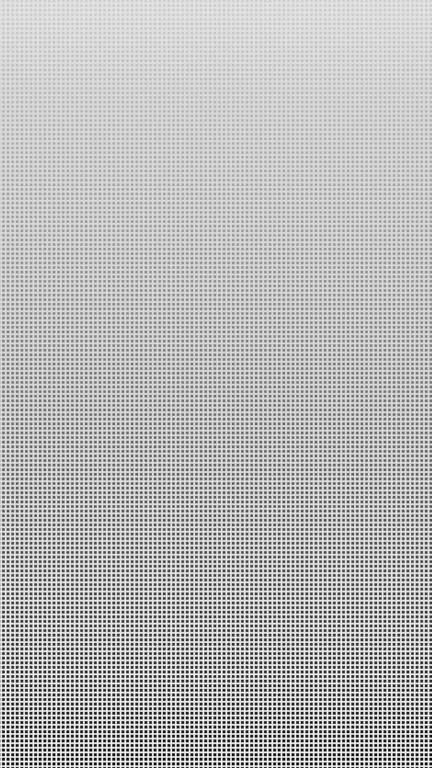
Write a Shadertoy shader that draws this pattern.

```glsl
// A fine halftone screen of small square dots on pale grey paper.
// Dots repeat with fract; each row takes its ink shade and size from
// its height, fading from near black at the foot to paper at the top.

#define COLUMNS 94.0
#define DOT_PHASE vec2(0.75, 0.90)
#define DOT_HALF_TOP 0.27
#define DOT_HALF_FOOT 0.31
#define EDGE_SOFTNESS 1.25
#define INK_FOOT 0.03
#define INK_TOP 0.80

// Paper: bright foot, slightly dull middle, light top
float paperShade(float height) {
    float shade = mix(0.94, 0.85, smoothstep(0.0, 0.55, height));
    return mix(shade, 0.885, smoothstep(0.84, 1.0, height));
}

// Ink: nearly linear fade up the canvas
float inkShade(float height) {
    return mix(INK_FOOT, INK_TOP, pow(clamp(height, 0.0, 1.0), 0.85));
}

// Smoothed coverage of a square centred in its cell
float squareDot(vec2 offset, float halfSize, float blur) {
    vec2 cover = clamp((halfSize - abs(offset)) / blur + 0.5, 0.0, 1.0);
    return cover.x * cover.y;
}

void mainImage(out vec4 fragColor, in vec2 fragCoord) {
    float height = fragCoord.y / iResolution.y;
    float pitch = iResolution.x / COLUMNS;

    // Repeating cells
    vec2 grid = fragCoord / pitch - DOT_PHASE + 0.5;
    vec2 offset = fract(grid) - 0.5;
    float rowHeight = (floor(grid.y) + DOT_PHASE.y) * pitch / iResolution.y;

    // Dot over paper
    float halfSize = mix(DOT_HALF_FOOT, DOT_HALF_TOP, height);
    float dot = squareDot(offset, halfSize, EDGE_SOFTNESS / pitch);
    float shade = mix(paperShade(height), inkShade(rowHeight), dot);

    fragColor = vec4(vec3(shade), 1.0);
}
```
